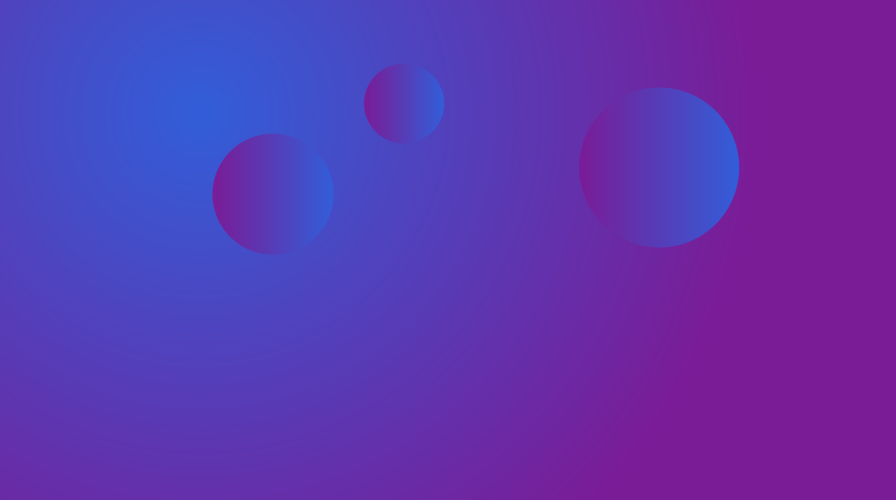
Give the GLSL for this background, as a Shadertoy shader.

```glsl
// Three gradient discs floating on a radial blue to purple backdrop
#define BLUE vec3(0.195, 0.368, 0.850)
#define PURPLE vec3(0.480, 0.108, 0.590)
#define GLOW_CENTER vec2(0.224, 0.774)
#define GLOW_RADIUS 1.11
#define DISC_COUNT 3

// Center (fraction of the canvas) and radius (fraction of its height)
const vec3 discs[DISC_COUNT] = vec3[](
    vec3(0.3047, 0.6116, 0.1210),
    vec3(0.4510, 0.7930, 0.0800),
    vec3(0.7357, 0.6650, 0.1600)
);

// Radial gradient, blue at the glow center
vec3 backdrop(vec2 p, float aspect) {
    vec2 center = GLOW_CENTER * vec2(aspect, 1.0);
    float t = clamp(length(p - center) / GLOW_RADIUS, 0.0, 1.0);
    return mix(BLUE, PURPLE, t);
}

// Horizontal gradient across a disc, purple on its left edge
vec3 discColor(float offsetX, float radius) {
    float t = clamp(0.5 + 0.5 * offsetX / radius, 0.0, 1.0);
    return mix(PURPLE, BLUE, t);
}

void mainImage(out vec4 fragColor, in vec2 fragCoord) {
    float aspect = iResolution.x / iResolution.y;
    float pixel = 1.0 / iResolution.y;
    vec2 p = fragCoord * pixel;
    vec3 color = backdrop(p, aspect);

    // Discs with smoothed edges
    for (int i = 0; i < DISC_COUNT; i++) {
        float radius = discs[i].z;
        vec2 offset = p - discs[i].xy * vec2(aspect, 1.0);
        float edge = length(offset) - radius;
        float coverage = 1.0 - smoothstep(-0.75 * pixel, 0.75 * pixel, edge);
        color = mix(color, discColor(offset.x, radius), coverage);
    }

    fragColor = vec4(color, 1.0);
}
```
